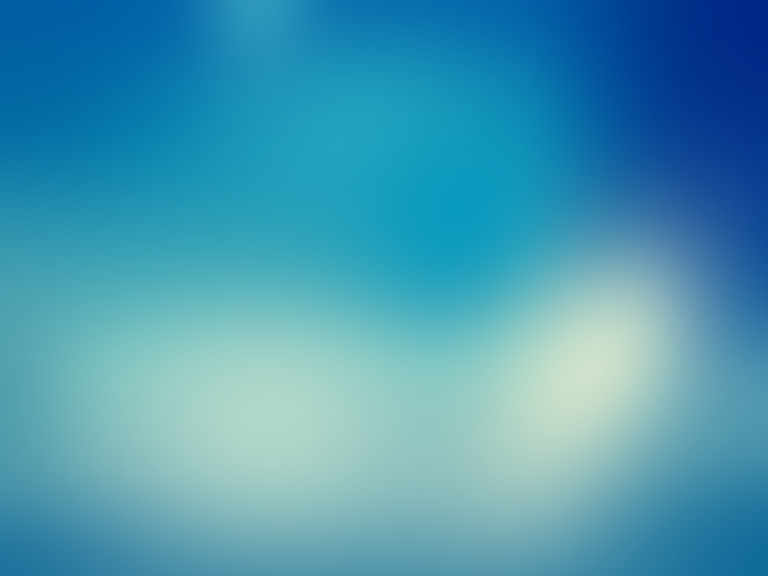
This background is drawn by a Shadertoy shader. Its source:

```glsl
// Soft, out-of-focus seascape of blues, teal and cream.
// A vertical colour ramp is overlaid with tilted Gaussian glows,
// each blended in turn using coordinates from 0 to 1 on both axes.

// Gaussian falloff around a centre; lean tilts the upright axis to the right.
float glow(vec2 p, vec2 centre, vec2 radius, float lean) {
    vec2 q = p - centre;
    float c = cos(lean), s = sin(lean);
    vec2 d = vec2(c * q.x - s * q.y, s * q.x + c * q.y) / radius;
    return exp(-dot(d, d));
}

// Vertical ramp from the hazy floor to the deep blue top.
vec3 verticalRamp(float y) {
    vec3 col = mix(vec3(0.20, 0.50, 0.63), vec3(0.50, 0.72, 0.73), smoothstep(-0.12, 0.22, y));
    col = mix(col, vec3(0.50, 0.78, 0.76), smoothstep(0.15, 0.40, y));
    col = mix(col, vec3(0.22, 0.64, 0.71), smoothstep(0.32, 0.60, y));
    col = mix(col, vec3(0.02, 0.53, 0.70), smoothstep(0.52, 0.80, y));
    return mix(col, vec3(0.00, 0.38, 0.66), smoothstep(0.72, 1.00, y));
}

void mainImage(out vec4 fragColor, in vec2 fragCoord) {
    vec2 p = fragCoord / iResolution.xy;
    vec3 col = verticalRamp(p.y);

    // Teal plume, the pale column above it, and the saturated dip below
    col = mix(col, vec3(0.16, 0.66, 0.75), 0.85 * glow(p, vec2(0.47, 0.76), vec2(0.22, 0.20), 0.0));
    col = mix(col, vec3(0.22, 0.64, 0.75), 0.85 * glow(p, vec2(0.335, 1.02), vec2(0.075, 0.16), 0.0));
    col = mix(col, vec3(0.02, 0.60, 0.75), 0.90 * glow(p, vec2(0.60, 0.62), vec2(0.13, 0.17), 0.3));

    // Deep blue right side with a navy corner
    float rightSide = smoothstep(0.66, 0.92, p.x) * smoothstep(0.15, 0.65, p.y);
    col = mix(col, vec3(0.00, 0.29, 0.60), rightSide);
    col = mix(col, vec3(0.00, 0.11, 0.50), 0.75 * glow(p, vec2(1.0), vec2(0.20, 0.40), 0.0));

    // Dimmed left edge
    col = mix(col, vec3(0.27, 0.59, 0.66), 0.85 * glow(p, vec2(-0.02, 0.30), vec2(0.13, 0.30), 0.0));
    col = mix(col, vec3(0.00, 0.35, 0.60), 0.60 * glow(p, vec2(0.0, 0.85), vec2(0.20), 0.0));

    // Cream lights: a round one at left, a leaning one at right
    col = mix(col, vec3(0.73, 0.86, 0.80), 0.85 * glow(p, vec2(0.35, 0.27), vec2(0.18), 0.0));
    col = mix(col, vec3(0.87, 0.92, 0.81), 0.95 * glow(p, vec2(0.77, 0.34), vec2(0.125, 0.25), 0.35));

    // Blue shade in the lower corners
    col = mix(col, vec3(0.05, 0.41, 0.60), 0.95 * glow(p, vec2(1.02, 0.02), vec2(0.24), 0.0));
    col = mix(col, vec3(0.06, 0.40, 0.60), 0.75 * glow(p, vec2(-0.02, 0.0), vec2(0.20, 0.15), 0.0));

    fragColor = vec4(col, 1.0);
}
```
